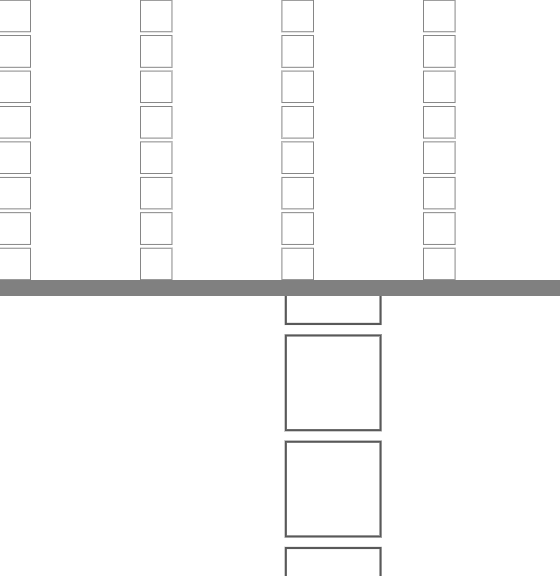
Top, the full canvas; bottom, a detail of the centre.
This pattern is drawn by a Shadertoy shader. Its source:

```glsl
// Signed distance to a sharp-cornered square
float squareDistance(vec2 p, float halfSize) {
    vec2 d = abs(p) - halfSize;
    return max(d.x, d.y);
}

// Share of a pixel covered by a line centred on distance zero
float lineCoverage(float dist, float width, float pixel) {
    float inner = max(dist - 0.5 * pixel, -0.5 * width);
    float outer = min(dist + 0.5 * pixel, 0.5 * width);
    return clamp((outer - inner) / pixel, 0.0, 1.0);
}

void mainImage(out vec4 fragColor, in vec2 fragCoord) {
    vec2 uv = fragCoord / iResolution.y;
    float pixel = 1.0 / iResolution.y;

    // Widely spaced columns of closely stacked cells
    vec2 period = vec2(0.5055, 0.1265);
    vec2 firstCentre = vec2(0.0523, 0.0573);
    vec2 cell = (fract((uv - firstCentre) / period + 0.5) - 0.5) * period;

    // Thin grey outline on white
    float outline = lineCoverage(squareDistance(cell, 0.0564), 0.0026, pixel);
    vec3 colour = mix(vec3(1.0), vec3(0.35), outline);
    fragColor = vec4(colour, 1.0);
}
```
